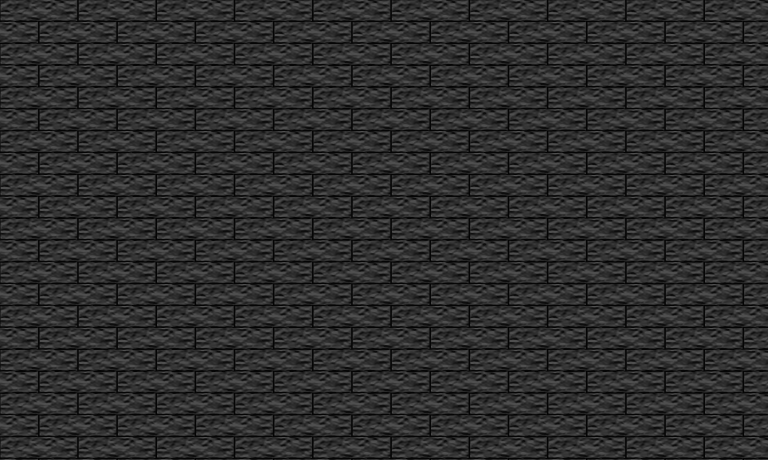
Write a WebGL 1 fragment shader that draws this texture.

```glsl
precision highp float;
// Charcoal running-bond brick wall with rough, top-lit stone faces.

uniform vec2 u_resolution;

const vec2 BRICK_COUNT = vec2(9.811, 21.05);    // bricks across and courses down
const vec2 WALL_SHIFT = vec2(0.004, 0.025);     // start of the first brick
const vec2 JOINT_WIDTH = vec2(0.020, 0.066);    // joint as a fraction of a brick
const float RAGGED = 0.05;                      // unevenness of the bed joints
const vec2 GRAIN_CELLS = vec2(17.0, 8.0);       // relief cells per brick
const vec2 WARP = vec2(0.6, 0.8);               // bending of the relief, in cells
const float FINE_GRAIN = 0.25;                  // weight of the finer relief
const vec2 LIGHT_STEP = vec2(0.002, 0.045);     // height sampling offset
const float RELIEF = 0.27;                      // strength of the relief shading
const float RIM_WIDTH = 0.07;                   // shaded rim as a fraction of a course
const float RIM_SHADE = 0.02;                   // darkening along the rim
const vec3 STONE = vec3(0.200);
const vec3 JOINT = vec3(0.020);
const float DARKEST = 0.05;
const float LIGHTEST = 0.31;

float hash(vec2 p) {
  return fract(sin(dot(p, vec2(127.1, 311.7))) * 43758.5453);
}

float valueNoise(vec2 p) {
  vec2 cell = floor(p);
  vec2 f = fract(p);
  f = f * f * (3.0 - 2.0 * f);
  float near = mix(hash(cell), hash(cell + vec2(1.0, 0.0)), f.x);
  float far = mix(hash(cell + vec2(0.0, 1.0)), hash(cell + vec2(1.0, 1.0)), f.x);
  return mix(near, far, f.y);
}

// Stone height inside one brick
float stoneHeight(vec2 local) {
  vec2 p = local * GRAIN_CELLS;
  vec2 bend = vec2(valueNoise(p * 0.7 + 31.0), valueNoise(p * 0.7 + 11.0));
  p += WARP * bend;
  return valueNoise(p) + FINE_GRAIN * valueNoise(p * 1.9 + 5.3);
}

void main() {
  vec2 uv = gl_FragCoord.xy / u_resolution;
  vec2 wall = vec2(uv.x, 1.0 - uv.y) * BRICK_COUNT + WALL_SHIFT;
  vec2 pixel = BRICK_COUNT / u_resolution;

  // Running bond: every other course shifts by half a brick
  wall.x += 0.5 * mod(floor(wall.y), 2.0);
  vec2 local = fract(wall);

  // Joints with smooth edges; the bed joints are slightly ragged
  vec2 edge = min(local, 1.0 - local) - 0.5 * JOINT_WIDTH;
  float chip = valueNoise(local * GRAIN_CELLS * vec2(1.3, 1.0) + 71.0);
  edge.y -= RAGGED * (chip - 0.5);
  vec2 coverage = clamp(edge / pixel + 0.5, 0.0, 1.0);
  float face = coverage.x * coverage.y;

  // Relief lit from above
  float below = stoneHeight(local + LIGHT_STEP);
  float above = stoneHeight(local - LIGHT_STEP);
  float shade = RELIEF * (below - above);

  // Dark rim beside the bed joints
  shade -= RIM_SHADE * (1.0 - smoothstep(0.0, RIM_WIDTH, edge.y));

  vec3 stone = clamp(STONE + shade, DARKEST, LIGHTEST);
  gl_FragColor = vec4(mix(JOINT, stone, face), 1.0);
}
```
